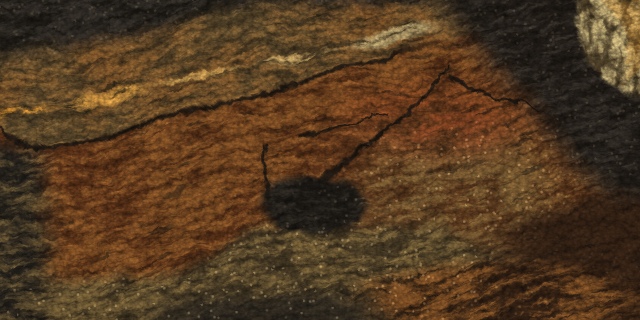
A Shadertoy shader for this texture:

```glsl
// Damp layered rock wall: rust and ochre strata, dark cracks, a hollow and a pale boulder.

const vec3 SHADOW = vec3(0.135, 0.120, 0.100);
const vec3 UMBER  = vec3(0.180, 0.115, 0.070);
const vec3 OLIVE  = vec3(0.250, 0.205, 0.130);
const vec3 RUST   = vec3(0.320, 0.175, 0.085);
const vec3 TAN    = vec3(0.390, 0.315, 0.180);
const vec3 OCHRE  = vec3(0.440, 0.275, 0.125);
const vec3 GOLD   = vec3(0.720, 0.480, 0.160);
const vec3 CREAM  = vec3(0.640, 0.570, 0.390);

vec2 hash22(vec2 p) {
    vec3 q = fract(p.xyx * vec3(0.1031, 0.1030, 0.0973));
    q += dot(q, q.yzx + 33.33);
    return fract((q.xx + q.yz) * q.zy);
}

// Cellular noise: distance to the nearest point, and that point's random id.
vec2 cells(vec2 p) {
    vec2 base = floor(p), best = vec2(9.0, 0.0);
    for (int j = -1; j <= 1; j++)
    for (int i = -1; i <= 1; i++) {
        vec2 corner = base + vec2(i, j);
        vec2 h = hash22(corner);
        float d = length(corner + h - p);
        if (d < best.x) best = vec2(d, fract(h.x * 7.3 + h.y * 3.1));
    }
    return best;
}

// Layered cellular noise, roughly -1 to 1.
float rough(vec2 p, int octaves) {
    float sum = 0.0, amp = 1.3;
    for (int i = 0; i < octaves; i++) {
        sum += amp * (0.47 - cells(p).x);
        p = p * 2.03 + 17.7;
        amp *= 0.65;
    }
    return sum;
}

// Layered, folded sines, roughly -1 to 1.
float waves(vec2 p) {
    float sum = 0.0, amp = 0.6;
    for (int i = 0; i < 5; i++) {
        p += 0.7 * sin(p.yx * 1.3 + float(i) * 2.1);
        sum += amp * sin(p.x) * cos(p.y);
        p = mat2(0.8, 0.6, -0.6, 0.8) * p * 1.8;
        amp *= 0.6;
    }
    return sum;
}

float blob(vec2 p, vec2 center, vec2 radius, float soft) {
    return 1.0 - smoothstep(1.0 - soft, 1.0 + soft, length((p - center) / radius));
}

// Tapered dark line from a to b.
float crack(vec2 p, vec2 a, vec2 b, float width) {
    vec2 ab = b - a;
    float h = clamp(dot(p - a, ab) / dot(ab, ab), 0.0, 1.0);
    float w = width * mix(1.0, 0.5, h);
    return 1.0 - smoothstep(0.2 * w, w, length(p - a - ab * h));
}

float ledgeHeight(float x) {
    return 0.485 + 0.28 * x + 0.12 * exp(-12.0 * x);
}

void mainImage(out vec4 fragColor, in vec2 fragCoord) {
    vec2 p = fragCoord / iResolution.xy * vec2(2.0, 1.0);
    vec2 q = p + 0.016 * vec2(waves(p * 11.0), waves(p * 11.0 + 40.0));
    q += 0.008 * vec2(waves(p * 45.0), waves(p * 45.0 + 9.0));

    // Bedding and grain
    vec2 layer = vec2(q.x, q.y - 0.2 * q.x + 0.02 * sin(p.x * 6.0));
    float bed = rough(layer * vec2(8.0, 34.0), 3);
    float grain = rough(p * vec2(52.0, 66.0), 2);
    float patches = waves(p * 7.0 + 3.0);
    float tone = smoothstep(-0.6, 0.7, bed + 0.7 * patches);

    // Rust face, with a browner mass to the right
    vec3 col = mix(RUST, OCHRE, tone * 0.85);
    float brown = blob(q, vec2(1.42, 0.38), vec2(0.36, 0.24), 0.5);
    col = mix(col, mix(RUST, TAN, 0.35 + 0.6 * tone), brown * 0.75);
    col = mix(col, vec3(0.45, 0.16, 0.08), 0.5 * blob(q, vec2(1.37, 0.62), vec2(0.25, 0.10), 0.8) * tone);

    // Ochre shelf above the main crack
    float above = q.y - ledgeHeight(q.x);
    float shelf = smoothstep(-0.008, 0.008, above) * (1.0 - smoothstep(1.35, 1.6, q.x));
    col = mix(col, mix(OLIVE, mix(TAN, OCHRE, 0.5 + 0.4 * patches), 0.25 + 0.75 * tone), shelf);

    // Olive floor and left margin
    float floorTop = 0.13 + 0.16 * smoothstep(0.5, 0.85, q.x) - 0.08 * smoothstep(1.3, 1.6, q.x);
    float ground = 1.0 - smoothstep(floorTop - 0.03, floorTop + 0.04, q.y);
    col = mix(col, mix(OLIVE, TAN, tone * 0.9), ground);
    float margin = (1.0 - smoothstep(0.09, 0.2, q.x)) * (1.0 - smoothstep(0.5, 0.58, q.y));
    col = mix(col, mix(SHADOW, TAN, tone * 0.7), margin);

    // Dark lower right with a rusty ledge beneath
    float slope = smoothstep(1.42, 1.72, q.x) * (1.0 - smoothstep(-0.02, 0.05, q.y + 0.1 - 0.25 * q.x));
    col = mix(col, UMBER, slope);
    col = mix(col, mix(UMBER, OCHRE, tone * 0.9), blob(q, vec2(1.56, 0.06), vec2(0.42, 0.12), 0.25));
    col = mix(col, SHADOW, 0.85 * blob(q, vec2(0.85, 0.0), vec2(0.36, 0.08), 0.4));

    // Shadowed roof and right wall
    float roofLine = 0.82 + 0.16 * smoothstep(0.0, 0.95, q.x);
    float dark = smoothstep(-0.03, 0.05, q.y - roofLine);
    float wall = smoothstep(2.12, 2.3, q.x + 0.85 * q.y) * smoothstep(0.34, 0.42, q.y);
    dark = max(dark, wall);
    col = mix(col, SHADOW * mix(vec3(0.75), vec3(1.1, 1.15, 1.25), tone), dark * 0.95);

    // Broken mineral vein, golden to cream
    for (int i = 0; i < 5; i++) {
        float k = float(i), x = 0.03 + 0.3 * k;
        float along = q.x - x;
        vec2 center = vec2(x, 0.633 + 0.205 * x + 0.2 * along);
        float spot = blob(q, center, vec2(0.12, 0.017 + 0.007 * sin(k * 2.0)), 0.4);
        col = mix(col, mix(GOLD, CREAM, k * 0.25), spot * smoothstep(-0.5, 0.5, bed + patches + 0.2) * 0.85);
    }

    // Hollow and cracks
    float hollow = blob(q, vec2(0.98, 0.36), vec2(0.17, 0.095), 0.15);
    col = mix(col, SHADOW * (0.75 + 0.3 * tone), hollow);
    float ledgeCrack = (1.0 - smoothstep(0.002, 0.013, abs(above + 0.006))) * (1.0 - smoothstep(1.2, 1.45, q.x));
    float lines = max(ledgeCrack, crack(q, vec2(0.83, 0.37), vec2(0.83, 0.56), 0.014));
    lines = max(lines, crack(q, vec2(1.00, 0.45), vec2(1.26, 0.62), 0.016));
    lines = max(lines, crack(q, vec2(1.26, 0.62), vec2(1.40, 0.79), 0.012));
    lines = max(lines, crack(q, vec2(0.92, 0.57), vec2(1.22, 0.64), 0.010));
    lines = max(lines, crack(q, vec2(1.40, 0.76), vec2(1.68, 0.65), 0.010));
    float seams = smoothstep(0.55, 0.85, rough(layer.yx * vec2(24.0, 4.0) + 5.0, 2) + 0.3 * patches);
    col = mix(col, SHADOW * 0.6, max(lines * 0.85, seams * 0.45));

    // Pale boulder
    float boulder = blob(q, vec2(2.0, 0.93), vec2(0.2, 0.215), 0.06);
    float facet = smoothstep(-0.5, 0.6, rough(q * vec2(17.0, 10.0), 3));
    vec3 stone = mix(mix(OLIVE, CREAM, facet), GOLD, 0.4 * smoothstep(0.1, 0.6, patches));
    col = mix(col, stone, boulder);

    // Relief and wet glints
    col *= 1.0 + 0.28 * bed + 0.32 * grain;
    vec2 drop = cells(p * 75.0);
    float glint = smoothstep(0.86, 0.95, drop.y) * (1.0 - smoothstep(0.1, 0.5, drop.x));
    float wet = 0.15 + 0.6 * max(brown, ground) + 0.2 * dark;
    col += glint * wet * (1.0 - 0.7 * slope) * vec3(0.30, 0.27, 0.20);

    fragColor = vec4(clamp(col, 0.0, 1.0), 1.0);
}
```
